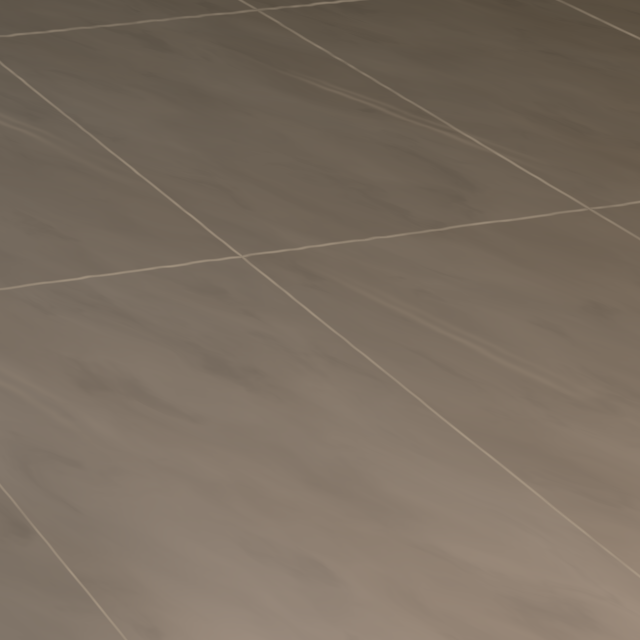
Give the GLSL for this texture, as a Shadertoy shader.

```glsl
// Stone floor tiles seen in perspective, with thin pale joints and diagonal veins.
// Each point is projected to the floor plane, where both joint families are regular
// grids; warped noise gives the clouding and a soft light falls off with depth.

const float HORIZON = 2.159;              // height of the vanishing line
const float VANISH_U = -1.5625;           // where the steep joints converge
const float VANISH_V = 11.849;            // where the flat joints converge
const float VANISH_VEIN = -2.865;         // where the stone streaks converge
const vec2 TILE_SIZE = vec2(0.4285, 2.387);
const vec2 TILE_ORIGIN = vec2(1.2437, -7.356);

const vec3 FAR_STONE = vec3(0.362, 0.322, 0.270);
const vec3 NEAR_STONE = vec3(0.600, 0.537, 0.480);
const vec3 JOINT_COLOR = vec3(0.70, 0.635, 0.55);
const vec3 VEIN_COLOR = vec3(0.64, 0.57, 0.49);
const vec3 COOL_SHIFT = vec3(-0.010, 0.002, 0.014);

const float JOINT_WIDTH = 0.0029;         // soft half width on the canvas
const float JOINT_WOBBLE = 0.0013;
const float VEIN_SPACING = 0.485;
const float VEIN_ORIGIN = 1.64;
const float VEIN_WIDTH = 0.006;
const float STREAK_CONTRAST = 0.11;
const float SMUDGE_CONTRAST = 0.055;
const float TILE_CONTRAST = 0.014;

float hash(vec2 p) {
    vec3 q = fract(vec3(p.xyx) * 0.1031);
    q += dot(q, q.yzx + 33.33);
    return fract((q.x + q.y) * q.z);
}

float noise(vec2 p) {
    vec2 i = floor(p), f = fract(p);
    f = f * f * (3.0 - 2.0 * f);
    return mix(mix(hash(i), hash(i + vec2(1, 0)), f.x),
               mix(hash(i + vec2(0, 1)), hash(i + vec2(1, 1)), f.x), f.y);
}

// Layered noise, centred on zero
float fbm(vec2 p) {
    float sum = 0.0, amp = 0.5;
    for (int i = 0; i < 5; i++) {
        sum += amp * (noise(p) - 0.5);
        p = mat2(1.9, 0.5, -0.5, 1.9) * p + 17.3;
        amp *= 0.52;
    }
    return sum;
}

// Soft worn line at every whole value of a floor coordinate
float joint(float coord, float along, float roughness) {
    float slope = length(vec2(dFdx(coord), dFdy(coord))) * iResolution.y;
    float id = round(coord);
    float wobble = (noise(vec2(along * 40.0, id * 7.0)) - 0.5) * JOINT_WOBBLE * roughness;
    float dist = abs((coord - id) / slope + wobble);
    float wear = 0.35 + 0.35 * noise(vec2(along * 6.0, id * 5.0 + 40.0))
               + 0.30 * noise(vec2(along * 45.0, id * 3.0 + 90.0));
    return wear * (1.0 - smoothstep(0.0, JOINT_WIDTH + 0.3 / iResolution.y, dist));
}

// Pairs of broken pale veins, repeated across the floor
float veins(float across, float along) {
    float bent = across + 0.03 * fbm(vec2(along * 6.0, across * 5.0));
    float k = (bent - VEIN_ORIGIN) / VEIN_SPACING;
    float id = round(k);
    float dist = (k - id) * VEIN_SPACING;
    float part = fract(along - 0.2 * (id - 1.0));
    float reach = smoothstep(0.0, 0.2, part) * (1.0 - smoothstep(0.45, 0.75, part));
    float strength = 0.25 + 0.75 * noise(vec2(along * 9.0, id * 9.0));
    float sum = 0.0;
    for (int i = 0; i < 2; i++) {
        float offset = (float(i) - 0.3) * (0.012 + 0.02 * part);
        float r = (dist - offset) / VEIN_WIDTH;
        sum += exp(-r * r) * (1.0 - 0.4 * float(i));
    }
    return sum * reach * strength;
}

void mainImage(out vec4 fragColor, in vec2 fragCoord) {
    vec2 p = fragCoord / iResolution.xy;

    // Canvas to floor plane
    vec2 ground = vec2(p.x, 1.0) / (HORIZON - p.y);
    vec2 tile = (ground.x - vec2(VANISH_U, VANISH_V) * ground.y - TILE_ORIGIN) / TILE_SIZE;
    float across = ground.x - VANISH_VEIN * ground.y;
    vec2 id = floor(tile);

    // Light falling off toward the back and the near left corner
    float light = 1.0 - p.y + 0.16 * (0.5 - p.x) * p.y;
    light -= 0.34 * (1.0 - smoothstep(0.05, 0.40, length(p)));
    vec3 color = mix(FAR_STONE, NEAR_STONE, light);
    color += COOL_SHIFT * (0.6 - p.x);

    // Clouding bent by slower noise, small dark smudges and tone of each tile
    vec2 shift = 31.0 * vec2(hash(id + 50.0), hash(id + 80.0));
    vec2 stone = vec2(across * 13.0, tile.y * 4.5);
    stone += 1.3 * vec2(fbm(stone * 0.8 + 5.0), fbm(stone * 0.8 + 45.0));
    float streak = fbm(stone * vec2(1.5, 1.2) + shift);
    float cloud = fbm(stone * 0.6 + shift.yx + 9.0);
    float smudge = smoothstep(0.10, 0.38, fbm(stone * 1.8 + 70.0));
    color *= 1.0 + STREAK_CONTRAST * (streak + 0.7 * cloud) - SMUDGE_CONTRAST * smudge;
    color += COOL_SHIFT * cloud * 0.7;
    color += TILE_CONTRAST * (hash(id + 20.0) - 0.5);

    // Veins and joints
    color = mix(color, VEIN_COLOR, 0.28 * min(veins(across, tile.y), 1.0));
    float line = max(joint(tile.x, tile.y, 0.6), joint(tile.y, tile.x * 0.8, 1.2));
    color = mix(color, JOINT_COLOR, line * mix(0.95, 0.6, p.y));

    fragColor = vec4(clamp(color, 0.0, 1.0), 1.0);
}
```
